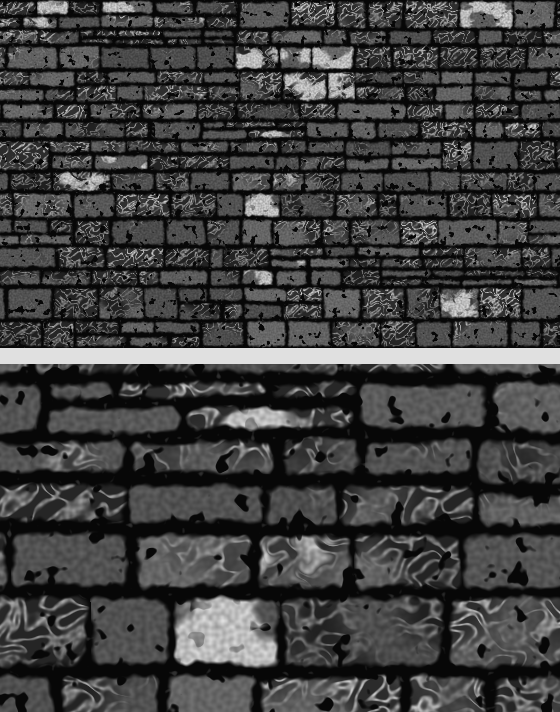
Top, the full canvas; bottom, a detail of the centre.
This texture is drawn by a WebGL 1 fragment shader. Its source:

```glsl
precision highp float;

uniform vec2 u_resolution;

const float ASPECT = 1.61;
const float COURSE_UNITS = 476.0;
const float RUNS = 4.0;
const float BRICKS_ACROSS = 13.0;
const vec3 MORTAR = vec3(0.028);

float hash(vec2 p) {
  vec3 q = fract(p.xyx * 0.1031);
  q += dot(q, q.yzx + 33.33);
  return fract((q.x + q.y) * q.z);
}

float corner(vec2 cell, vec2 offset) {
  float angle = 6.2832 * hash(cell);
  return dot(vec2(cos(angle), sin(angle)), offset);
}

// Gradient noise, roughly -1 to 1
float noise(vec2 p) {
  vec2 i = floor(p), f = p - i;
  vec2 w = f * f * f * (f * (f * 6.0 - 15.0) + 10.0);
  vec2 e = vec2(1.0, 0.0);
  float low = mix(corner(i, f), corner(i + e.xy, f - e.xy), w.x);
  float high = mix(corner(i + e.yx, f - e.yx), corner(i + e.xx, f - e.xx), w.x);
  return 1.4 * mix(low, high, w.y);
}

float roundBox(vec2 p, vec2 halfSize, float radius) {
  vec2 q = abs(p) - halfSize + radius;
  return length(max(q, 0.0)) + min(max(q.x, q.y), 0.0) - radius;
}

// Jittered cut i of a unit length in n pieces; both ends stay fixed
float cut(float i, float n, float seed) {
  float inner = step(0.5, i) * step(i, n - 0.5);
  return (i + inner * 0.62 * (hash(vec2(i + 3.0, seed)) - 0.5)) / n;
}

// Piece holding x: start, end, index
vec3 divide(float x, float n, float seed) {
  float i = floor(x * n);
  i += step(cut(i + 1.0, n, seed), x) - step(x, cut(i, n, seed));
  i = clamp(i, 0.0, n - 1.0);
  return vec3(cut(i, n, seed), cut(i + 1.0, n, seed), i);
}

// Course holding depth y from the top: start, height, index
vec3 findCourse(float y) {
  mat4 heights = mat4(40, 22, 34, 44, 25, 26, 43, 29,
                      36, 38, 31, 24, 46, 38, 0, 0);
  vec3 course = vec3(0.0);
  float top = 0.0;
  for (int i = 0; i < 4; i++) {
    for (int j = 0; j < 4; j++) {
      float h = heights[i][j] / COURSE_UNITS;
      if (y >= top && y < top + h) course = vec3(top, h, float(i * 4 + j));
      top += h;
    }
  }
  return course;
}

// Local position in xy, half size in zw; id is unique to each brick
vec4 findBrick(vec2 p, out vec2 id) {
  float y = fract(1.0 - p.y);
  vec3 course = findCourse(y);
  float x = fract(p.x / ASPECT + hash(vec2(course.z, 7.0)));
  vec3 run = divide(x, RUNS, course.z + 20.0);
  float seed = course.z * 9.0 + run.z * 2.0 + 51.0;

  // Some runs of a course hold two thin layers
  float chance = mix(0.06, 0.62, smoothstep(0.075, 0.085, course.y));
  if (hash(vec2(seed, 5.0)) < chance) {
    float upper = course.y * mix(0.43, 0.57, hash(vec2(seed, 8.0)));
    float lower = step(course.x + upper, y);
    course.x += lower * upper;
    course.y = mix(upper, course.y - upper, lower);
    seed += lower;
  }
  float width = run.y - run.x;
  float count = max(1.0, floor(width * BRICKS_ACROSS + 0.3 + 0.5 * hash(vec2(seed, 2.0))));
  vec3 brick = divide((x - run.x) / width, count, seed);
  id = vec2(seed, brick.z + 11.0);
  vec2 span = run.x + width * brick.xy;
  vec2 halfSize = 0.5 * vec2((span.y - span.x) * ASPECT, course.y);
  vec2 center = vec2(0.5 * (span.x + span.y) * ASPECT, course.x + 0.5 * course.y);
  return vec4(x * ASPECT - center.x, center.y - y, halfSize);
}

// Stone face: smooth or crusted, worn by pits and pale patches
float stoneTone(vec2 p, vec2 local, vec2 id) {
  float grain = noise(p * 170.0);
  float blotch = noise(p * 14.0);
  float curl = noise(p * vec2(52.0, 64.0) + 0.9 * noise(p * 38.0 + 9.0));
  float ridge = 1.0 - smoothstep(0.02, 0.3, abs(curl));
  float plain = mix(0.29, 0.41, hash(id + 40.0)) + 0.07 * grain;
  float crust = 0.15 + ridge * (0.36 + 0.2 * grain + 0.1 * local.y);
  float crusted = smoothstep(0.3, 0.75, hash(id + 70.0) + 0.45 * blotch + 0.1 * local.y);
  float tone = mix(plain, crust * mix(0.8, 1.3, hash(id + 90.0)), crusted);
  float pale = step(0.92, hash(id + 130.0)) * smoothstep(-0.1, 0.25, blotch + 0.3 * curl);
  tone = mix(tone, 0.74 + 0.15 * grain, pale);
  float pits = noise(p * 42.0 + 31.0) + 0.5 * noise(p * 105.0) - 0.12 * local.y;
  return mix(tone, MORTAR.r, smoothstep(0.42, 0.62, pits) * (1.0 - 0.7 * pale));
}

void main() {
  float pixel = 1.0 / u_resolution.y;
  vec2 p = gl_FragCoord.xy / u_resolution * vec2(ASPECT, 1.0);
  vec2 bend = vec2(noise(p * 11.0), noise(p * 9.0 + 50.0));
  vec2 id;
  vec4 brick = findBrick(p + 0.0035 * bend, id);

  // Ragged outline with joints of uneven width
  vec2 gap = vec2(mix(0.001, 0.007, hash(id + 17.0)), mix(0.004, 0.007, hash(id + 23.0)));
  float edge = roundBox(brick.xy, brick.zw - gap, 0.007);
  edge += 0.0035 * noise(p * 38.0) + 0.0025 * noise(p * 100.0);
  float stone = 1.0 - smoothstep(-0.0025 - pixel, 0.001 + pixel, edge);

  // Sparse grit in the joints
  float grit = smoothstep(0.5, 0.85, noise(p * 120.0 + 70.0));
  vec3 joint = MORTAR + 0.16 * grit;
  float tone = stoneTone(p, brick.xy / brick.zw, id);
  gl_FragColor = vec4(mix(joint, vec3(tone), stone), 1.0);
}
```
